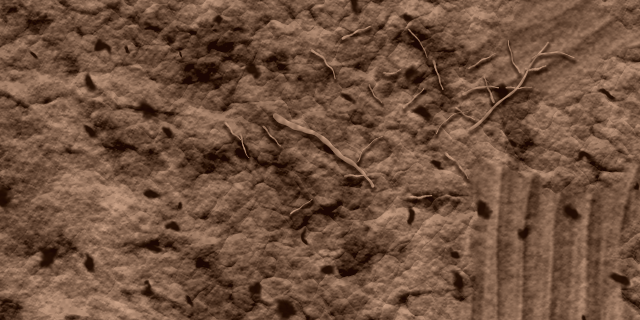
A WebGL 2 fragment shader for this texture:

```glsl
#version 300 es
precision highp float;
// A cut bank of brown earth: clods, ledges, dark hollows, spade marks and bare roots.
uniform vec2 u_resolution;
out vec4 fragColor;
const vec2 LIGHT = vec2(-0.10, 0.995);

float hash(vec2 p) {
  vec3 q = fract(p.xyx * 0.1031);
  q += dot(q, q.yzx + 33.33);
  return fract((q.x + q.y) * q.z);
}
vec2 hash2(vec2 p) { return vec2(hash(p), hash(p + 57.3)); }
float valueNoise(vec2 p) {
  vec2 i = floor(p), f = fract(p);
  f = f * f * (3.0 - 2.0 * f);
  return mix(mix(hash(i), hash(i + vec2(1, 0)), f.x),
             mix(hash(i + vec2(0, 1)), hash(i + vec2(1, 1)), f.x), f.y);
}
float fbm(vec2 p, int octaves) {
  float sum = 0.0, amp = 0.5;
  for (int i = 0; i < octaves; i++, amp *= 0.5) {
    sum += amp * valueNoise(p);
    p = mat2(1.6, 1.2, -1.2, 1.6) * p + 13.7;
  }
  return sum;
}
// Rounded lumps around scattered cell points, near zero on average
float clods(vec2 p) {
  float nearest = 2.0;
  for (int k = 0; k < 9; k++) {
    vec2 c = floor(p) + vec2(k % 3 - 1, k / 3 - 1), d = c + hash2(c) - p;
    nearest = min(nearest, dot(d, d));
  }
  return 0.25 - nearest;
}
// Ragged displacement from layered sines and noise
vec2 warp(vec2 p) {
  return p + 0.018 * sin(p.yx * 11.0 + vec2(0.4, 2.1))
           + 0.026 * (vec2(valueNoise(p * 27.0), valueNoise(p * 27.0 + 40.0)) - 0.5);
}
// Slow rise followed by a steep drop
float terrace(float v) { return fract(v) * smoothstep(1.0, 0.84, fract(v)); }
// Spade mark: xy is the position across and along the strokes, z the coverage
vec3 spadeMark(vec2 p, vec2 centre, float angle, vec2 halfSize) {
  float c = cos(angle), s = sin(angle);
  vec2 q = mat2(c, -s, s, c) * (p - centre), d = abs(q) - halfSize;
  float edge = max(d.x, d.y) + 0.22 * (fbm(p * 9.0, 2) - 0.37);
  return vec3(q, smoothstep(0.03, -0.03, edge));
}
vec3 lowerMark(vec2 p) { return spadeMark(p, vec2(1.71, 0.19), -0.06, vec2(0.25, 0.26)); }
vec3 upperMark(vec2 p) { return spadeMark(p, vec2(1.73, 0.88), -1.05, vec2(0.13, 0.20)); }
// Light and dark streaks drawn along the strokes of a spade mark
float streaks(vec3 mark, float count, float wobble) {
  float fine = valueNoise(mark.xy * vec2(70.0, 5.0)) - 0.5;
  return mark.z * (0.26 * (terrace(mark.x * count + wobble) - 0.42) + 0.14 * fine);
}
float leftSide(vec2 p) { return smoothstep(1.0, 0.35, p.x + 0.3 * p.y); }

float relief(vec2 p, float cut) {
  vec2 w = warp(p);
  float left = leftSide(p), rough = (1.0 - 0.8 * cut) * (1.0 - 0.4 * left);
  float h = 0.12 * (fbm(vec2(4.8 * w.x, 5.4 * w.y + 1.5 * w.x), 4) - 0.47) * (1.0 - 0.7 * cut);
  h += rough * (0.028 * clods(w * 9.0) + 0.013 * clods(w * 24.0 + 5.0));
  h += 0.015 * fbm(p * 47.0, 3) * (1.0 - 0.5 * cut);
  return h + 0.022 * left * smoothstep(0.40, 0.65, valueNoise(p * vec2(4.0, 6.0) + 8.0))
       * terrace(-6.0 * p.y - 1.8 * p.x + 1.6 * valueNoise(p * 4.0));
}

// Dark ragged hollows scattered on a jittered grid
float hollows(vec2 p) {
  vec2 ragged = vec2(fbm(p * 24.0, 3), fbm(p * 24.0 + 30.0, 3)) - 0.44;
  vec2 g = (p + 0.055 * ragged) * 6.0;
  float dark = 0.0;
  for (int k = 0; k < 9; k++) {
    vec2 c = floor(g) + vec2(k % 3 - 1, k / 3 - 1), d = g - c - hash2(c + 3.0);
    d.y = d.y * mix(0.8, 1.7, hash(c + 8.0)) + 0.5 * d.x;
    float radius = mix(0.08, 0.24, hash(c + 91.0));
    dark = max(dark, step(0.5, hash(c + 41.0)) * smoothstep(radius, radius * 0.35, length(d)));
  }
  return dark;
}

// Tapered knobbly strand: x is signed distance, y how far the side faces the light
vec2 strand(vec2 p, vec2 a, vec2 b, float radius, float bend) {
  float len = length(b - a);
  vec2 dir = (b - a) / len, normal = vec2(-dir.y, dir.x);
  float along = dot(p - a, dir), t = clamp(along / len, 0.0, 1.0);
  float side = dot(p - a, normal) - len * (bend * sin(t * 3.14) + 0.014 * sin(t * 13.0 + bend * 40.0));
  float r = radius * mix(1.0, 0.55, t) * (1.0 + 0.22 * sin(t * 29.0) * sin(t * 17.0 + 1.0));
  return vec2(length(vec2(along - t * len, side)) - r, side / r * dot(normal, LIGHT));
}
vec2 nearer(vec2 a, vec2 b) { return a.x < b.x ? a : b; }
vec2 roots(vec2 p) {
  vec2 base = vec2(1.47, 0.60), tip = vec2(1.71, 0.87);
  vec2 field = strand(p, vec2(0.86, 0.635), vec2(1.165, 0.42), 0.0095, 0.07);
  field = nearer(field, strand(p, base, tip, 0.0045, -0.06));
  for (int i = 0; i < 24; i++) {
    vec2 id = vec2(i, 7), rnd = hash2(id + 19.0);
    bool twig = i < 4;
    vec2 start = twig ? mix(base, tip, 0.3 + 0.17 * float(i))
                      : vec2(1.2, 0.62) + (hash2(id) - 0.5) * vec2(1.1, 0.6);
    float angle = twig ? 0.8 + (i % 2 == 0 ? 1.1 : -0.8) : mix(-1.3, 1.2, rnd.x);
    vec2 end = start + mix(0.04, 0.13, rnd.y) * vec2(cos(angle), sin(angle));
    field = nearer(field, strand(p, start, end, mix(0.0014, 0.004, hash(id + 5.0)), 0.3 * (rnd.y - 0.5)));
  }
  return field;
}

void main() {
  vec2 p = gl_FragCoord.xy / u_resolution.y;
  vec3 low = lowerMark(p), high = upperMark(p);
  float pixel = 1.0 / u_resolution.y, reach = 0.004, cut = max(low.z, high.z);
  // Slope towards the light, and short cast shadows
  float h = relief(p, cut), blocked = 0.0;
  float slope = clamp((h - relief(p + LIGHT * reach, cut)) / reach, -1.0, 0.8);
  for (float s = 0.012; s < 0.065; s += 0.012)
    blocked = max(blocked, relief(p + LIGHT * s, cut) - h - 0.32 * s);
  float tone = 0.462 + 0.22 * slope + 0.30 * (fbm(p * 3.0 + 4.0, 3) - 0.44);
  tone += 0.11 * (valueNoise(p * 110.0) - 0.5) - 0.16 * smoothstep(0.0, 0.015, blocked);
  // Crevices, stroke streaks and hollows
  float open = (1.0 - 0.9 * cut) * (1.0 - 0.5 * leftSide(p));
  tone += open * (0.30 * (fbm(warp(p) * 15.0, 3) - 0.44) - 0.15 * smoothstep(0.36, 0.24, fbm(warp(p) * 8.0 + 21.0, 3)));
  float wobble = 0.9 * valueNoise(p * 3.5);
  tone += streaks(low, 10.0, wobble) + streaks(high, 8.0, wobble);
  tone = mix(tone, 0.10, 0.9 * hollows(p));
  // Roots and the shade they throw
  vec2 root = roots(p + 0.004 * (valueNoise(p * 40.0) - 0.5));
  tone *= 1.0 - 0.45 * smoothstep(0.010, -0.002, roots(p + LIGHT * 0.011).x);
  float bark = 0.67 + 0.14 * clamp(root.y, -1.0, 1.0) + 0.26 * (valueNoise(p * 80.0) - 0.5);
  tone = clamp(mix(tone, bark, 0.9 * smoothstep(0.7 * pixel, -0.7 * pixel, root.x)), 0.11, 0.80);
  fragColor = vec4(tone, 0.88 * tone - 0.068, max(0.79 * tone - 0.105, 0.01), 1.0);
}
```
